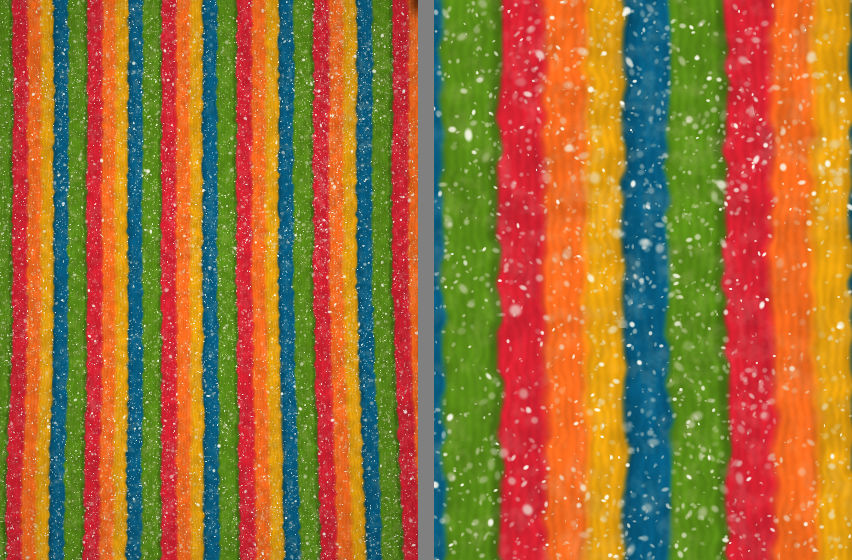
Left: the whole. Right: its middle third, enlarged.
This pattern is drawn by a WebGL 2 fragment shader. Its source:

```glsl
#version 300 es
precision highp float;

uniform vec2 u_resolution;
out vec4 fragColor;

float hash(vec2 p) {
  vec3 q = fract(vec3(p.xyx) * 0.1031);
  q += dot(q, q.yzx + 33.33);
  return fract((q.x + q.y) * q.z);
}

float noise(vec2 p) {
  vec2 i = floor(p), f = fract(p);
  f = f * f * (3.0 - 2.0 * f);
  return mix(mix(hash(i), hash(i + vec2(1, 0)), f.x),
             mix(hash(i + vec2(0, 1)), hash(i + vec2(1, 1)), f.x), f.y);
}

float fbm(vec2 p) {
  float sum = 0.0, amp = 0.5;
  for (int i = 0; i < 4; i++) {
    sum += amp * noise(p);
    p = p * 2.03 + 17.1;
    amp *= 0.5;
  }
  return sum;
}

// Scattered irregular crystals: x is opacity, y is sparkle
vec2 crystals(vec2 p, float density) {
  vec2 cell = floor(p), result = vec2(0.0);
  for (int j = -1; j <= 1; j++) {
    for (int i = -1; i <= 1; i++) {
      vec2 id = cell + vec2(i, j);
      if (hash(id + 3.7) > density) continue;
      vec2 d = p - id - vec2(hash(id + 11.3), hash(id + 29.9));
      float turn = 6.283 * hash(id + 47.1);
      d = mat2(cos(turn), sin(turn), -sin(turn), cos(turn)) * d;
      d.x *= 1.0 + 0.9 * hash(id + 61.7);
      float size = mix(0.25, 0.6, hash(id + 83.3));
      float shape = 1.0 - smoothstep(size * 0.3, size, length(d));
      float shine = hash(id + 97.9);
      result = max(result, shape * vec2(mix(0.3, 0.9, shine), smoothstep(0.83, 1.0, shine)));
    }
  }
  return result;
}

// Five stripes across one repeat, f from 0 to 1
vec3 stripes(float f) {
  vec3 green = vec3(0.34, 0.53, 0.09);
  vec3 color = mix(green, vec3(0.82, 0.13, 0.19), smoothstep(0.0, 0.035, f));
  color = mix(color, vec3(0.95, 0.41, 0.12), smoothstep(0.19, 0.25, f));
  color = mix(color, vec3(0.89, 0.62, 0.06), smoothstep(0.36, 0.44, f));
  color = mix(color, vec3(0.03, 0.36, 0.50), smoothstep(0.55, 0.59, f));
  return mix(color, green, smoothstep(0.745, 0.785, f));
}

void main() {
  vec2 uv = gl_FragCoord.xy / u_resolution;
  vec2 p = gl_FragCoord.xy / u_resolution.x;

  // Strands fan out toward the bottom and widen to the right
  float period = mix(0.186, 0.178, smoothstep(0.0, 0.5, uv.y));
  float u = (uv.x - 0.383) / period;
  u -= 0.011 * max(u, 0.0) * max(u, 0.0);
  u += 0.035 * (noise(p * vec2(60.0, 75.0)) - 0.5) + 0.02 * (noise(p * vec2(4.0, 9.0)) - 0.5);
  float f = fract(u);
  vec3 color = stripes(f);

  // Fine ribs along each strand and shaded grooves between strands
  float rib = 0.5 + 0.5 * cos(u * 6.283 * 25.0);
  color *= 0.95 + 0.06 * rib;
  float seam = min(f, 1.0 - f);
  color *= 1.0 - 0.24 * exp(-seam * seam * 2200.0);
  color *= 1.0 - 0.20 * exp(-pow((f - 0.58) * 32.0, 2.0));
  color *= 0.86 + 0.28 * fbm(p * vec2(75.0, 55.0));

  // Uneven dusting, heaviest on the fifth strand
  float patches = fbm(p * vec2(13.0, 9.0) + 5.0);
  float heavy = exp(-pow((uv.x - 0.795) * 18.0, 2.0)) * smoothstep(0.25, 0.75, uv.y);
  float dust = clamp(0.12 + 0.55 * patches + 0.28 * heavy, 0.0, 0.9);
  float haze = smoothstep(0.38, 0.78, fbm(p * 95.0 + 40.0)) * dust;
  color = mix(color, vec3(0.88, 0.80, 0.70), 0.36 * haze);

  // Sugar crystals from coarse to fine
  for (int i = 0; i < 3; i++) {
    float scale = 85.0 + 50.0 * float(i);
    vec2 grain = crystals(p * scale + 31.0 * float(i), dust * (0.42 + 0.12 * float(i)));
    vec3 sugar = mix(color, vec3(0.88, 0.86, 0.80), 0.8);
    color = mix(color, sugar, grain.x * 0.85);
    color = mix(color, vec3(0.98, 0.98, 0.94), grain.y * 0.8);
  }

  // Soft falloff toward the edges and dark upper right corner
  vec2 c = uv - vec2(0.48, 0.52);
  color *= 1.04 - 0.32 * dot(c, c);
  color *= mix(0.4, 1.0, smoothstep(0.0, 0.03, length((uv - 1.0) * vec2(1.0, 0.7))));
  fragColor = vec4(clamp(color, 0.0, 1.0), 1.0);
}
```
